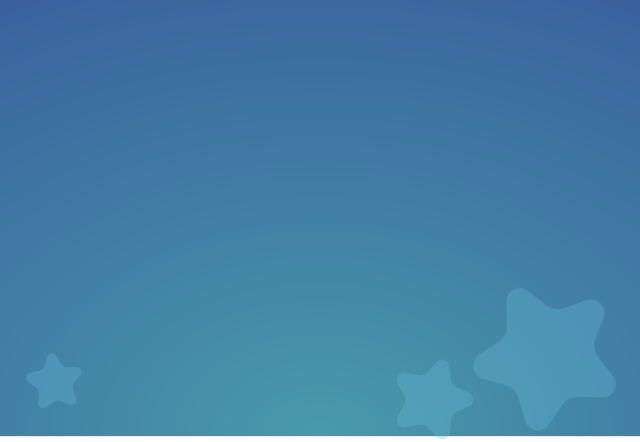
Write a WebGL 1 fragment shader that draws this background.

```glsl
precision highp float;
// Blue-teal backdrop: an elliptical glow rises from the foot of the panel,
// above a thin white strip. Three translucent rounded stars lie over it,
// each a folded five-fold distance field with softened tips and valleys.

uniform vec2 u_resolution;

#define STRIP_HEIGHT 0.0132
#define GLOW_STRETCH 1.43
#define GLOW_REACH 1.109
#define GLOW_COLOR vec3(0.285, 0.605, 0.672)
#define SKY_COLOR vec3(0.225, 0.382, 0.620)
#define STAR_COLOR vec3(0.42, 0.74, 0.86)
#define STAR_ALPHA 0.30
#define TIP_RADIUS 0.216
#define TIP_HALF_ANGLE 0.436
#define VALLEY_BLEND 0.16

const float SECTOR = 1.2566371; // one fifth of a turn

float smoothMin(float a, float b, float k) {
  float h = max(k - abs(a - b), 0.0) / k;
  return min(a, b) - 0.25 * k * h * h;
}

// Distance to one rounded arm flank; the arm points along +x.
float armDistance(vec2 p) {
  vec2 fromTip = p - vec2(1.0, 0.0);
  float s = sin(TIP_HALF_ANGLE);
  float c = cos(TIP_HALF_ANGLE);
  float along = dot(fromTip, vec2(-c, s));
  float flank = dot(fromTip, vec2(s, c));
  return (along > 0.0 ? flank : length(fromTip)) - TIP_RADIUS;
}

// Five-armed star whose tip circles are centred at distance 1.
float starDistance(vec2 p, float turn) {
  float angle = atan(p.y, p.x + 1e-6) - turn;
  angle = abs(mod(angle + 0.5 * SECTOR, SECTOR) - 0.5 * SECTOR);
  float radius = length(p);
  float neighbour = SECTOR - angle;
  float near = armDistance(radius * vec2(cos(angle), sin(angle)));
  float far = armDistance(radius * vec2(cos(neighbour), sin(neighbour)));
  return smoothMin(near, far, VALLEY_BLEND);
}

// Lays a star over a colour; centre is a fraction of the canvas.
vec3 addStar(vec3 base, vec2 p, vec2 centre, float size, float degrees) {
  float aspect = u_resolution.x / u_resolution.y;
  vec2 local = (p - centre * vec2(aspect, 1.0)) / size;
  float d = starDistance(local, radians(degrees)) * size;
  float cover = clamp(0.5 - d * u_resolution.y, 0.0, 1.0);
  return mix(base, STAR_COLOR, STAR_ALPHA * cover);
}

void main() {
  vec2 p = gl_FragCoord.xy / u_resolution.y;
  float aspect = u_resolution.x / u_resolution.y;

  // Glow centred on the lower edge of the panel
  vec2 offset = p - vec2(0.5 * aspect, STRIP_HEIGHT);
  offset.x /= GLOW_STRETCH;
  vec3 color = mix(GLOW_COLOR, SKY_COLOR, min(length(offset) / GLOW_REACH, 1.0));

  // White strip
  float panel = clamp((p.y - STRIP_HEIGHT) * u_resolution.y + 0.5, 0.0, 1.0);
  color = mix(vec3(1.0), color, panel);

  // Stars: large, middle, small
  color = addStar(color, p, vec2(0.8555, 0.194), 0.1394, 45.0);
  color = addStar(color, p, vec2(0.6745, 0.0957), 0.0772, 0.5);
  color = addStar(color, p, vec2(0.0857, 0.1349), 0.0537, 25.0);

  gl_FragColor = vec4(color, 1.0);
}
```
